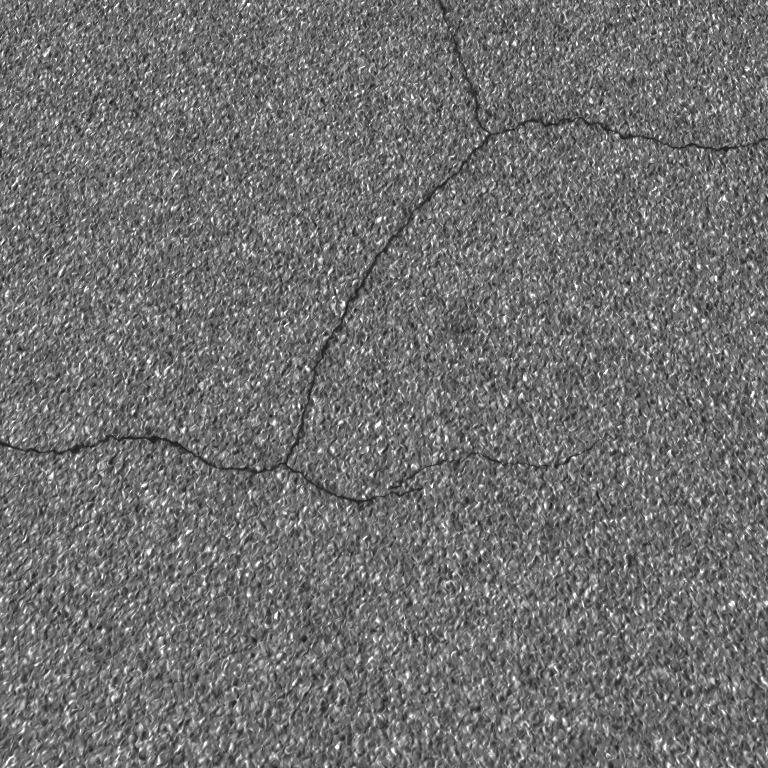
This texture is drawn by a Shadertoy shader. Its source:

```glsl
// Cracked grey asphalt: two layers of scattered, crisp, side-lit grains with random
// tone, shape and slant, growing larger towards the viewer.
// Jagged, broken cracks are bent lines whose domain is displaced by noise.

const float PI = 3.14159265;
const float MEDIAN_GREY = 0.425;
const float TONE_SPREAD = 0.245;
const vec3 CRACK_COLOUR = vec3(0.13);
const vec2 LIGHT = vec2(-0.96, 0.28);

vec3 hash3(vec2 cell) {
    vec3 q = fract(cell.xyx * vec3(0.1031, 0.1030, 0.0973));
    q += dot(q, q.yxz + 33.33);
    return fract((q.xxy + q.yzz) * q.zyx);
}

// Smooth value noise, centred on zero, from -1 to 1.
float noise(vec2 p) {
    vec2 i = floor(p);
    vec2 f = fract(p);
    f = f * f * (3.0 - 2.0 * f);
    float low = mix(hash3(i).x, hash3(i + vec2(1, 0)).x, f.x);
    float high = mix(hash3(i + vec2(0, 1)).x, hash3(i + vec2(1, 1)).x, f.x);
    return 2.0 * mix(low, high, f.y) - 1.0;
}

// Sum of jittered flat-topped grains, each with a random tone and a lit side.
float grains(vec2 p, float toneAmount, float reliefAmount) {
    const float AREA = 0.26;
    vec2 base = floor(p);
    float total = 0.0;
    for (int y = -1; y <= 1; y++) {
        for (int x = -1; x <= 1; x++) {
            vec2 cell = base + vec2(x, y);
            vec3 place = hash3(cell);
            vec3 form = hash3(cell + 157.0);
            vec2 offset = p - cell - 0.5 - 0.9 * (place.xy - 0.5);
            offset.x += 1.1 * (form.x - 0.5) * offset.y;
            offset *= mix(0.85, 1.35, form.y);
            float rise = dot(offset, offset) / AREA;
            float tone = toneAmount * 1.73 * (2.0 * place.z - 1.0);
            float relief = reliefAmount * mix(0.3, 1.7, form.z) * dot(offset, LIGHT);
            total += exp(-rise * rise) * (tone + relief);
        }
    }
    return total;
}

// Distance to a line from a to b, bent sideways by a number of half waves.
float bentLine(vec2 p, vec2 a, vec2 b, float bow, float halfWaves) {
    float span = length(b - a);
    vec2 along = (b - a) / span;
    vec2 local = vec2(dot(p - a, along), dot(p - a, vec2(-along.y, along.x)));
    float t = clamp(local.x / span, 0.0, 1.0);
    local.x -= t * span;
    local.y -= bow * sin(PI * halfWaves * t);
    return length(local);
}

// Distance to the edge of the nearest crack, negative inside it.
float crackNetwork(vec2 p) {
    vec2 fork = vec2(0.641, 0.824);
    vec2 junction = vec2(0.375, 0.398);
    float d = bentLine(p, vec2(0.566, 1.01), fork, 0.004, 2.0) - 0.0013;
    d = min(d, bentLine(p, fork, vec2(1.01, 0.822), 0.018, 2.0) - 0.0016);
    d = min(d, bentLine(p, fork, junction, -0.042, 1.0) - 0.0017);
    d = min(d, bentLine(p, vec2(-0.01, 0.430), junction, -0.017, 3.0) - 0.0019);
    d = min(d, bentLine(p, junction, vec2(0.545, 0.364), -0.029, 1.0) - 0.0013);
    d = min(d, bentLine(p, vec2(0.508, 0.362), vec2(0.80, 0.437), 0.021, 2.0) - 0.0009);
    return d;
}

vec2 jagged(vec2 p) {
    vec2 broad = vec2(noise(p * 32.0), noise(p * 32.0 + 71.0));
    vec2 fine = vec2(noise(p * 90.0 + 13.0), noise(p * 90.0 + 47.0));
    vec2 grit = vec2(noise(p * 200.0 + 5.0), noise(p * 200.0 + 31.0));
    return p + 0.005 * broad + 0.0034 * fine + 0.0018 * grit;
}

// Spread the ground so that grains shrink evenly towards the top.
vec2 groundPlane(vec2 p) {
    return vec2((p.x - 0.5) * (1.0 + 0.55 * p.y), p.y + 0.275 * p.y * p.y);
}

void mainImage(out vec4 fragColor, in vec2 fragCoord) {
    vec2 p = fragCoord / iResolution.y;
    float pixel = 1.0 / iResolution.y;

    // Coarse and fine grains, a little taller than wide, with ragged outlines
    vec2 grid = groundPlane(p) * vec2(118.0, 96.0);
    grid += 0.22 * vec2(noise(grid * 1.3), noise(grid * 1.3 + 29.0));
    float tone = grains(grid, 0.9, 4.8);
    tone += 0.65 * grains(grid * 1.7 + 211.0, 1.0, 4.8);

    // Broad unevenness, a paler left side and one dull spot
    tone += 0.08 * noise(p * 5.0 + 3.0) + 0.08 * noise(p * 17.0);
    tone += 0.12 * (0.5 - p.x);
    vec2 fromSpot = p - vec2(0.6, 0.57);
    tone -= 1.4 * exp(-dot(fromSpot, fromSpot) / 0.0003);

    // Broken cracks of uneven width with a faint shaded rim
    float d = crackNetwork(jagged(p)) + 0.0008 * noise(p * 70.0 + 9.0);
    tone -= 0.7 * (1.0 - smoothstep(0.0, 0.005, d));
    float crack = 1.0 - smoothstep(-0.0008 - 0.5 * pixel, 0.0008 + 0.5 * pixel, d);
    float depth = 0.82 + 0.18 * noise(p * 85.0 + 19.0);

    vec3 asphalt = vec3(MEDIAN_GREY * exp(TONE_SPREAD * tone));
    vec3 colour = mix(asphalt, CRACK_COLOUR, depth * crack);
    fragColor = vec4(clamp(colour, 0.0, 1.0), 1.0);
}
```
